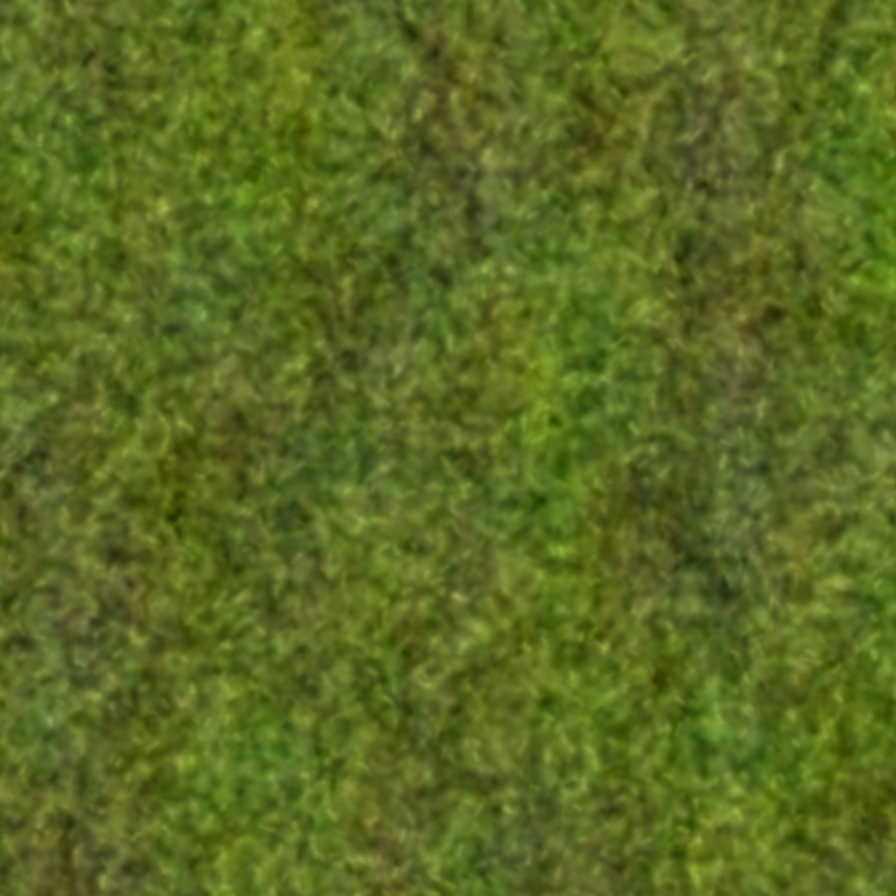
Write a three.js fragment shader that draws this texture.

```glsl
// Rough meadow turf seen from above, slightly soft.
// Upright patches of lush, dry and cool growth carry layered gradient noise
// for tufts, and scattered short soft strokes for blades and shadowed gaps.
#define TURF_COLOR vec3(0.350, 0.415, 0.130)
#define LIGHT_AXIS vec3(0.94, 1.00, 0.62)
#define LUSH_AXIS vec3(-0.030, 0.045, -0.075)
#define COOL_AXIS vec3(-0.050, 0.005, 0.030)
#define PATCH_SCALE vec2(7.5, 3.6)
#define TUFT_SCALE 19.0
#define CLUMP_SCALE 35.0
#define GRAIN_SCALE 58.0
#define BLADE_SCALE 38.0
#define BLADE_WIDTH 0.20
#define BLADE_GAIN 0.105

varying vec2 vUv;

vec2 hash2(vec2 p) {
  vec3 q = fract(vec3(p.xyx) * vec3(0.1031, 0.1030, 0.0973));
  q += dot(q, q.yzx + 33.33);
  return fract((q.xx + q.yz) * q.zy);
}

float cornerSlope(vec2 cell, vec2 offset) {
  float angle = 6.2832 * hash2(cell + 57.0).x;
  return dot(vec2(cos(angle), sin(angle)), offset);
}

// Signed gradient noise, centred on zero
float gradientNoise(vec2 p) {
  vec2 i = floor(p), f = fract(p);
  vec2 u = f * f * f * (f * (f * 6.0 - 15.0) + 10.0);
  vec2 e = vec2(1.0, 0.0);
  float low = mix(cornerSlope(i, f), cornerSlope(i + e, f - e), u.x);
  float high = mix(cornerSlope(i + e.yx, f - e.yx),
                   cornerSlope(i + 1.0, f - 1.0), u.x);
  return mix(low, high, u.y);
}

float fbm(vec2 p) {
  float sum = 0.0, weight = 1.0;
  for (int i = 0; i < 3; i++) {
    sum += weight * gradientNoise(p);
    p = p * 2.03 + 17.3;
    weight *= 0.55;
  }
  return sum;
}

// One soft stroke per cell: light blades, with some dark gaps
float blades(vec2 p, float seed) {
  vec2 home = floor(p);
  float sum = 0.0;
  for (int y = -1; y <= 1; y++) {
    for (int x = -1; x <= 1; x++) {
      vec2 cell = home + vec2(float(x), float(y));
      vec2 place = hash2(cell + seed);
      vec2 trait = hash2(cell + seed + 131.0);
      float lean = (trait.x - 0.5) * 2.6;
      vec2 along = vec2(sin(lean), cos(lean));
      vec2 d = p - cell - place;
      float t = dot(d, along);
      float side = dot(d, vec2(along.y, -along.x));
      float reach = 0.08 + 0.22 * place.y;
      float past = max(abs(t) - reach, 0.0);
      float distSq = side * side + past * past;
      float tone = mix(-0.6, 1.0, trait.y);
      sum += tone * exp(-distSq / (BLADE_WIDTH * BLADE_WIDTH));
    }
  }
  return sum;
}

void main() {
  vec2 uv = vUv;

  // Slight bending breaks up the noise lattice
  vec2 bend = vec2(gradientNoise(uv * 13.0 + 3.1),
                   gradientNoise(uv * 13.0 + 41.7));
  vec2 p = uv + 0.008 * bend;

  // Broad growth patches, drawn out along the vertical
  float shade = fbm(p * PATCH_SCALE + 8.0);
  float lush = fbm(p * vec2(5.5, 3.0) + 71.0);
  float cool = fbm(p * vec2(8.0, 5.0) + 123.0);

  // Tufts, clumps and grain, with slanted lattices to hide the axes
  mat2 turn = mat2(0.8, 0.6, -0.6, 0.8);
  float tuft = gradientNoise(p * vec2(TUFT_SCALE, TUFT_SCALE * 0.8) + 29.0);
  float clump = gradientNoise(turn * p * CLUMP_SCALE + 151.0);
  float grain = gradientNoise(p * GRAIN_SCALE + 211.0);
  float fine = gradientNoise(turn * p * GRAIN_SCALE * 1.6 + 307.0);

  // Two blade layers of different size
  float stroke = blades(p * BLADE_SCALE + 5.0, 11.0)
               + blades(p * BLADE_SCALE * 1.4 + 90.0, 400.0);

  float light = 0.075 * shade + 0.10 * tuft + 0.14 * clump + 0.14 * grain
              + 0.06 * fine + BLADE_GAIN * (stroke - 0.09) + 0.02 * lush;

  // Small colour shifts between neighbouring tufts
  lush += 0.5 * gradientNoise(p * 34.0 + 503.0);
  cool += 0.6 * gradientNoise(p * 42.0 + 607.0);

  vec3 color = TURF_COLOR + LIGHT_AXIS * light
             + LUSH_AXIS * lush + COOL_AXIS * cool;
  gl_FragColor = vec4(clamp(color, 0.01, 1.0), 1.0);
}
```
